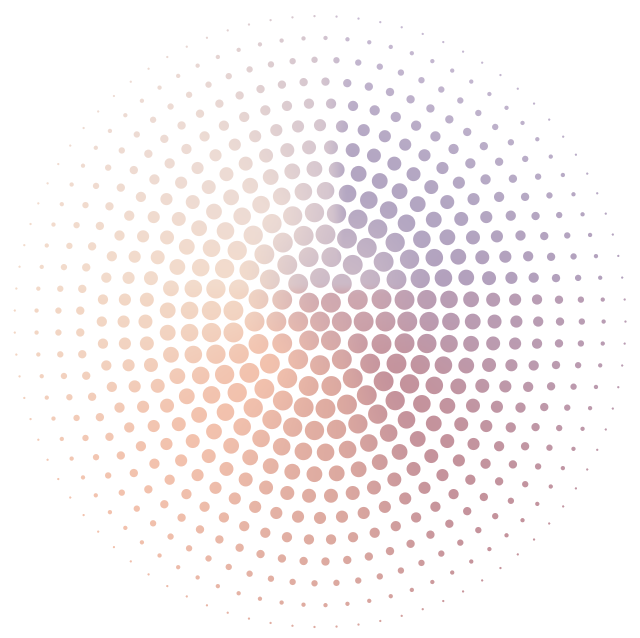
This background is drawn by a WebGL 1 fragment shader. Its source:

```glsl
precision highp float;
// Halftone disc: concentric rings of shrinking dots in pastel peach, rose and lavender.

uniform vec2 u_resolution;

const float TAU = 6.28319;

// Pastel sweep around an off-centre pivot; p is in ring spacings
vec3 pastel(vec2 p) {
  vec2 q = p - vec2(0.9, 1.5);
  float turn = fract(atan(q.y, q.x) / TAU + 1.0);
  float reach = length(q);

  // Upper right: lavender, paler outwards
  vec3 lavender = mix(vec3(0.70, 0.63, 0.74), vec3(0.70, 0.65, 0.76), smoothstep(0.0, 0.1, turn));
  lavender = mix(lavender, vec3(0.80, 0.75, 0.84), 0.8 * smoothstep(5.0, 13.0, reach) * smoothstep(0.0, 0.2, turn));

  // Upper left: grey pink to cream
  vec3 cream = mix(vec3(0.83, 0.77, 0.81), vec3(0.93, 0.86, 0.83), smoothstep(0.24, 0.38, turn));
  cream = mix(cream, vec3(0.95, 0.86, 0.80), smoothstep(0.38, 0.49, turn));

  // Lower half: peach, coral, rose and mauve
  vec3 warm = mix(vec3(0.95, 0.84, 0.77), vec3(0.95, 0.76, 0.68), smoothstep(0.51, 0.63, turn));
  warm = mix(warm, vec3(0.87, 0.67, 0.63), smoothstep(0.62, 0.75, turn));
  warm = mix(warm, vec3(0.77, 0.575, 0.61), smoothstep(0.73, 0.84, turn));
  warm = mix(warm, vec3(0.725, 0.615, 0.705), smoothstep(0.83, 0.99, turn));

  // Soft seams at the quarter and half turn, dusty rose near the pivot
  vec3 color = mix(lavender, cream, smoothstep(0.235, 0.27, turn));
  color = mix(color, warm, smoothstep(0.49, 0.515, turn));
  vec3 core = mix(vec3(0.81, 0.66, 0.69), vec3(0.80, 0.73, 0.78), smoothstep(-0.3, 0.3, q.y));
  return mix(core, color, smoothstep(0.0, 5.0, reach));
}

void main() {
  // Centre the disc and measure in ring spacings
  float spacing = 0.0342 * min(u_resolution.x, u_resolution.y);
  vec2 center = u_resolution * vec2(0.5, 0.496);
  vec2 p = (gl_FragCoord.xy - center) / spacing;

  // Nearest ring, then nearest dot on that ring
  float ring = floor(length(p) + 0.5);
  float count = max(floor(TAU * ring), 1.0);
  float angle = ring > 0.0 ? atan(p.y, p.x) : 0.0;
  float dotAngle = floor(angle * count / TAU + 0.5) * TAU / count;
  vec2 dotCenter = ring * vec2(cos(dotAngle), sin(dotAngle));

  // Dots shrink towards the rim, 14 rings out
  float inward = 14.0 - ring;
  float radius = min(0.455, 0.05 + inward * (0.048 - 0.0005 * inward));
  float edge = (length(p - dotCenter) - radius) * spacing;
  float mask = clamp(0.5 - edge, 0.0, 1.0) * step(ring, 14.0);

  gl_FragColor = vec4(mix(vec3(1.0), pastel(p), mask), 1.0);
}
```
